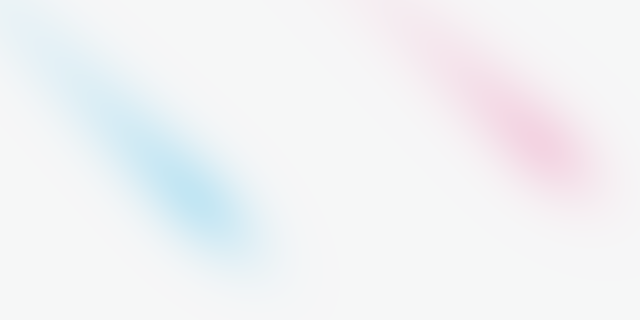
Give the GLSL for this background, as a Shadertoy shader.

```glsl
// Two soft diagonal comet glows, blue and pink, on a pale grey ground.

#define GROUND vec3(0.966, 0.967, 0.969)
#define BLUE vec3(0.760, 0.900, 0.953)
#define PINK vec3(0.953, 0.830, 0.886)
#define BLUE_HEAD vec2(0.302, 0.388)   // fractions of the canvas
#define PINK_HEAD vec2(0.842, 0.555)
#define BLUE_REACH vec2(0.50, 0.25)    // tail and front lengths
#define PINK_REACH vec2(0.42, 0.22)
#define HALF_WIDTH 0.130
#define HEAD_ROUNDING 0.10
#define ASPECT 2.0

// Strength of a glow with a long tail behind its head and a short round front.
float cometGlow(vec2 offset, vec2 heading, vec2 reach) {
    vec2 axis = normalize(heading);
    float along = dot(offset, axis);
    float across = dot(offset, vec2(-axis.y, axis.x)) / HALF_WIDTH;

    // The rounded distance avoids a crease where tail and front meet.
    float behind = length(vec2(along, HEAD_ROUNDING)) - HEAD_ROUNDING;
    float front = along / reach.y;
    float fade = along < 0.0 ? behind / reach.x : front * front;
    return exp(-fade - across * across);
}

void mainImage(out vec4 fragColor, in vec2 fragCoord) {
    vec2 uv = fragCoord / iResolution.xy;
    vec2 scale = vec2(ASPECT, 1.0);

    float blueGlow = cometGlow((uv - BLUE_HEAD) * scale, vec2(1.0, -1.0), BLUE_REACH);
    float pinkGlow = cometGlow((uv - PINK_HEAD) * scale, vec2(1.0, -0.92), PINK_REACH);

    vec3 color = mix(GROUND, BLUE, blueGlow);
    color = mix(color, PINK, pinkGlow);
    fragColor = vec4(color, 1.0);
}
```
